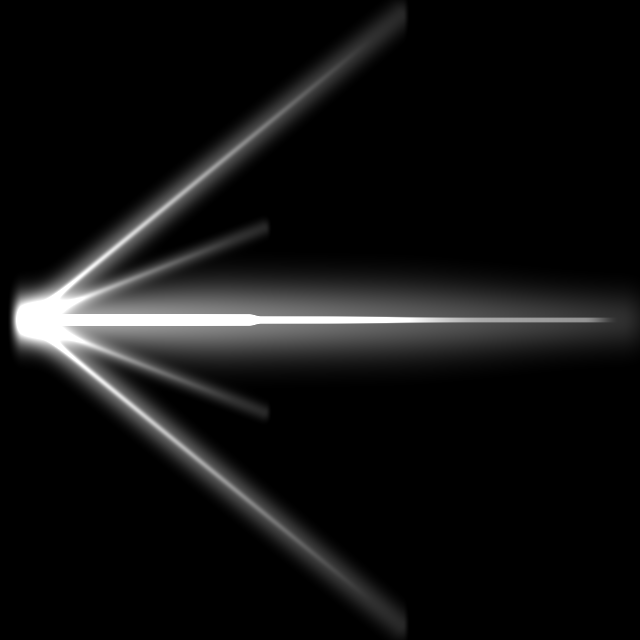
A WebGL 2 fragment shader for this background:

```glsl
#version 300 es
precision highp float;
// Five white light beams fanning out from a bright source at the left, on black.
uniform vec2 u_resolution;
out vec4 fragColor;

const vec2 SOURCE = vec2(0.042, 0.5);

// Soft bell curve, 1 at zero distance.
float bell(float dist, float width) {
    float k = dist / width;
    return exp(-k * k);
}

// x: distance to the segment from the origin to tip, y: position along it (0 to 1).
vec2 segment(vec2 p, vec2 tip) {
    float along = clamp(dot(p, tip) / dot(tip, tip), 0.0, 1.0);
    return vec2(length(p - tip * along), along);
}

// Thin line with a smoothed edge.
float line(float dist, float halfWidth, float blur) {
    return 1.0 - smoothstep(halfWidth - blur, halfWidth + blur, dist);
}

// Side beam: halo and core each fade from base (x) to tip (y).
float sideBeam(vec2 p, vec2 tip, float width, vec2 halo, vec2 core) {
    vec2 s = segment(p, tip);
    float glow = bell(s.x, width) * mix(halo.x, halo.y, s.y);
    float streak = bell(s.x, 0.0045) * max(mix(core.x, core.y, s.y), 0.0);
    float cut = 1.0 - smoothstep(tip.x + 0.004, tip.x + 0.016, p.x);
    return (glow + streak) * cut;
}

// Central beam: wide haze around a stepped, bright core.
float mainBeam(vec2 p, float reach, float blur) {
    vec2 s = segment(p, vec2(reach, 0.0));
    float hazeWidth = mix(0.036, 0.056, smoothstep(0.0, 0.35, s.y));
    hazeWidth *= mix(1.0, 0.8, smoothstep(0.6, 1.0, s.y));
    float haze = bell(s.x, hazeWidth) * mix(0.72, 0.2, s.y);
    float thickness = mix(0.0085, 0.0052, smoothstep(0.375, 0.395, s.y));
    thickness *= mix(1.0, 0.7, smoothstep(0.5, 0.75, s.y));
    float strength = mix(1.0, 0.36, smoothstep(0.48, 0.78, s.y));
    strength *= 1.0 - smoothstep(0.94, 1.0, s.y);
    return haze + line(s.x, thickness, blur) * strength;
}

void main() {
    vec2 uv = gl_FragCoord.xy / u_resolution;
    float blur = max(0.0015, 1.0 / u_resolution.y);

    // Mirror the fan about its horizontal axis.
    vec2 p = uv - SOURCE;
    p.y = abs(p.y);

    float light = mainBeam(p, 0.926, blur);
    light += sideBeam(p, vec2(0.584, 0.476), 0.023, vec2(0.54, 0.17), vec2(0.6, -0.05));
    light += sideBeam(p, vec2(0.370, 0.144), 0.0125, vec2(0.42, 0.17), vec2(0.35, -0.05));

    // Flare at the source, closed off by a firm left edge.
    light += bell(length(p), 0.036) * 0.5;
    light *= smoothstep(0.01, 0.034, uv.x);

    fragColor = vec4(vec3(clamp(light - 0.012, 0.0, 1.0)), 1.0);
}
```
